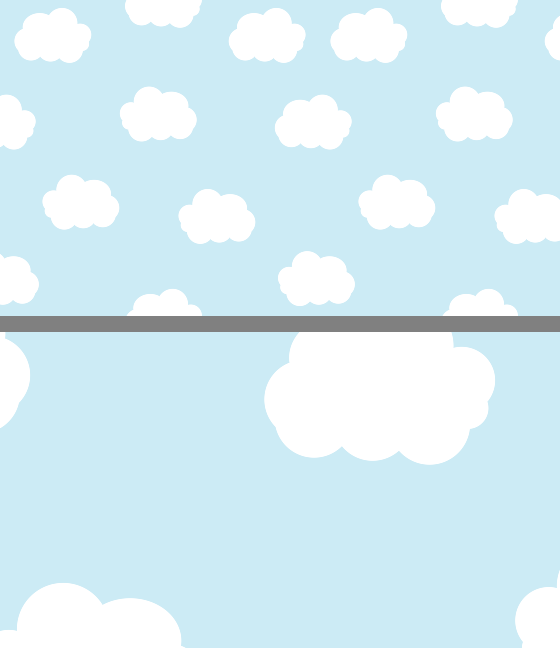
Top, the full canvas; bottom, a detail of the centre.
Write a WebGL 1 fragment shader that draws this pattern.

```glsl
precision mediump float;

// Flat white clouds scattered over a pale blue sky.
// A square tile as tall as the canvas repeats; it holds four clouds and
// four mirrored ones, each a union of round and oval lobes.

uniform vec2 u_resolution;

const vec3 SKY_COLOR = vec3(0.80, 0.92, 0.96);
const vec3 CLOUD_COLOR = vec3(1.0);
const float TILES_PER_HEIGHT = 1.0;
const float CLOUD_HALF_WIDTH = 0.1215; // in tiles

// Each row of values: centre of a plain cloud, centre of a mirrored cloud.
const mat4 CLOUD_CENTERS = mat4(
  0.1674, 0.8877, 0.5007, 0.6389,
  0.5174, 0.9988, 0.2558, 0.3600,
  0.8455, 0.8877, 0.6863, 0.3148,
  0.9914, 0.6134, 0.0012, 0.1181);

float circleDistance(vec2 p, vec2 center, float radius) {
  return length(p - center) - radius;
}

// First-order distance to an axis-aligned ellipse.
float ellipseDistance(vec2 p, vec2 center, vec2 radii) {
  vec2 q = (p - center) / radii;
  float level = length(q);
  float slope = length(q / radii);
  return level * (level - 1.0) / max(slope, 0.001);
}

// Cloud spanning -1 to 1 in x, with its tallest lobe right of the middle.
float cloudDistance(vec2 p) {
  // Body and upper lobes
  float d = ellipseDistance(p, vec2(0.06, -0.06), vec2(0.66, 0.26));
  d = min(d, ellipseDistance(p, vec2(-0.343, 0.215), vec2(0.445, 0.37)));
  d = min(d, circleDistance(p, vec2(0.238, 0.316), 0.402));
  // Side lobes
  d = min(d, circleDistance(p, vec2(-0.66, -0.147), 0.343));
  d = min(d, circleDistance(p, vec2(0.71, 0.019), 0.291));
  d = min(d, circleDistance(p, vec2(0.762, -0.223), 0.181));
  // Scalloped underside
  d = min(d, circleDistance(p, vec2(-0.571, -0.31), 0.343));
  d = min(d, circleDistance(p, vec2(-0.063, -0.337), 0.343));
  return min(d, circleDistance(p, vec2(0.432, -0.362), 0.352));
}

// Offset to the nearest repeat of a centre, in cloud half-widths.
vec2 nearestOffset(vec2 p, vec2 center) {
  vec2 offset = p - center;
  return (offset - floor(offset + 0.5)) / CLOUD_HALF_WIDTH;
}

void main() {
  vec2 p = gl_FragCoord.xy / u_resolution.y;
  // Anchor the tile at the upper left corner.
  p.y -= 1.0;
  p *= TILES_PER_HEIGHT;

  float d = 10.0;
  for (int i = 0; i < 4; i++) {
    vec4 centers = CLOUD_CENTERS[i];
    vec2 plain = nearestOffset(p, centers.xy);
    vec2 mirrored = nearestOffset(p, centers.zw) * vec2(-1.0, 1.0);
    d = min(d, min(cloudDistance(plain), cloudDistance(mirrored)));
  }

  // Edge softened over one pixel
  float pixel = TILES_PER_HEIGHT / (u_resolution.y * CLOUD_HALF_WIDTH);
  float coverage = 1.0 - smoothstep(-0.5 * pixel, 0.5 * pixel, d);
  gl_FragColor = vec4(mix(SKY_COLOR, CLOUD_COLOR, coverage), 1.0);
}
```
